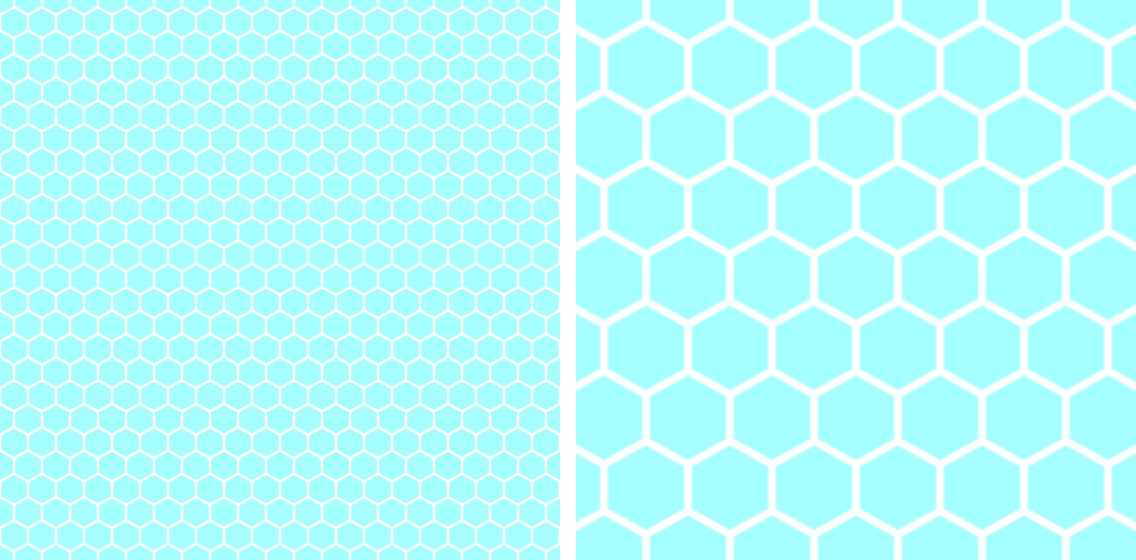
Left, the full canvas; right, a detail of the centre.
Give the GLSL for this pattern, as a three.js fragment shader.

```glsl
// Honeycomb of pale cyan cells parted by thin white lines.
// Two interleaved rectangular lattices hold the cell centres; the inset from
// the nearest hexagon's edge, in cell widths, is turned into a smooth line.
varying vec2 vUv;

const vec2 REPEATS = vec2(20.0, 12.0);   // cells across, row pairs up
const float ROW_SHIFT = 0.016;           // rise of the rows, in row pairs
const float LINE_WIDTH = 0.092;          // in cell widths
const float SOFTNESS = 0.022;            // half the edge ramp, in cell widths
const vec3 CELL_COLOR = vec3(0.65, 1.0, 1.0);
const vec3 LINE_COLOR = vec3(1.0);

// Offset from the nearest lattice point, in lattice steps
vec2 latticeOffset(vec2 p) {
  return fract(p + 0.5) - 0.5;
}

// Distance inward from the edge of a pointy-top hexagon of width 1
float hexInset(vec2 p, float tip) {
  p = abs(p);
  vec2 slantNormal = normalize(vec2(tip, 1.0));
  float slantInset = dot(vec2(0.0, tip) - p, slantNormal);
  return min(0.5 - p.x, slantInset);
}

// Inset within whichever cell, of even or odd row, contains the point
float honeycombInset(vec2 p, float pairHeight) {
  vec2 scale = vec2(1.0, pairHeight);
  float tip = pairHeight / 3.0;
  float evenRows = hexInset(latticeOffset(p) * scale, tip);
  float oddRows = hexInset(latticeOffset(p + 0.5) * scale, tip);
  return max(evenRows, oddRows);
}

void main() {
  vec2 p = vUv * REPEATS - vec2(0.0, ROW_SHIFT);
  float inset = honeycombInset(p, REPEATS.x / REPEATS.y);
  float halfLine = 0.5 * LINE_WIDTH;
  float fill = smoothstep(halfLine - SOFTNESS, halfLine + SOFTNESS, inset);
  gl_FragColor = vec4(mix(LINE_COLOR, CELL_COLOR, fill), 1.0);
}
```
